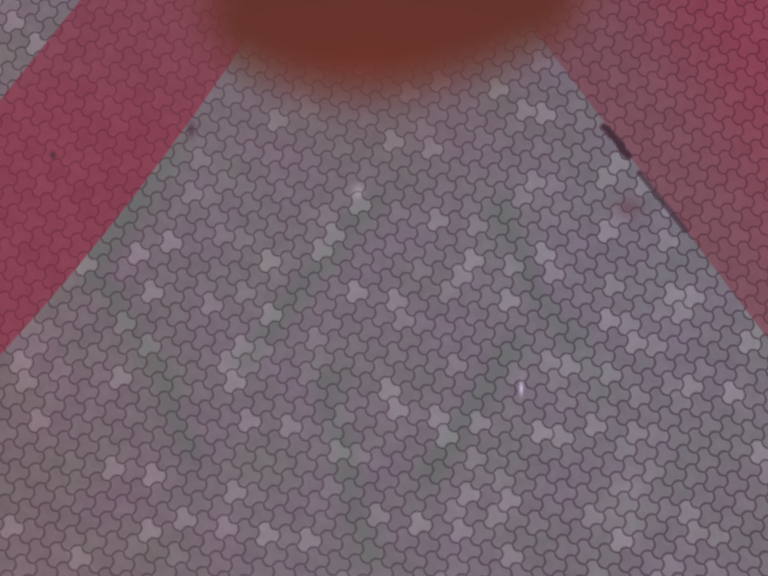
This texture is drawn by a WebGL 2 fragment shader. Its source:

```glsl
#version 300 es
precision highp float;
// Worn three-lobed paving with two red bands and a soft brown blur at the top.
uniform vec2 u_resolution;
out vec4 fragColor;

const vec3 GREY = vec3(0.470, 0.430, 0.465);
const vec3 PINK_GREY = vec3(0.475, 0.405, 0.435);
const vec3 BLUE_GREY = vec3(0.470, 0.445, 0.495);
const vec3 MOSS = vec3(0.395, 0.420, 0.410);
const vec3 RED = vec3(0.535, 0.255, 0.325);
const vec3 DULL_RED = vec3(0.490, 0.315, 0.365);
const vec3 BROWN = vec3(0.405, 0.205, 0.175);
const vec3 DIRT = vec3(0.270, 0.180, 0.235);

float hash(vec2 p) {
  p = fract(p * vec2(0.1031, 0.1137));
  p += dot(p, p.yx + 33.33);
  return fract((p.x + p.y) * p.x * 47.0);
}

// Layered, rotated sines, roughly -1 to 1.
float waves(vec2 p) {
  float sum = 0.0, gain = 0.5;
  for (int i = 0; i < 5; i++) {
    sum += gain * sin(p.x + 1.3 * sin(p.y)) * cos(p.y + 0.7 * sin(p.x * 0.8));
    p = mat2(1.3, 1.2, -1.2, 1.3) * p + 2.1;
    gain *= 0.65;
  }
  return sum;
}

float segment(vec2 p, vec2 a, vec2 b) {
  vec2 d = b - a;
  return length(p - a - d * clamp(dot(p - a, d) / dot(d, d), 0.0, 1.0));
}

float spot(vec2 p, vec2 centre, vec2 radius) {
  vec2 d = (p - centre) / radius;
  return exp(-dot(d, d));
}

// Hexagon whose sides bulge out and in by turns.
float lobedHex(vec2 p) {
  float d = -1.0;
  for (int i = 0; i < 6; i++) {
    float a = float(i) * 1.0472;
    vec2 n = vec2(cos(a), sin(a));
    float t = clamp(dot(p, vec2(-n.y, n.x)) / 0.577, -0.5, 0.5);
    float side = (i % 2 == 0) ? 1.0 : -1.0;
    d = max(d, dot(p, n) - 0.5 - side * 0.13 * cos(3.14159 * t));
  }
  return d;
}

// Returns the signed seam distance and the identity of the nearest paver.
vec3 paver(vec2 p) {
  vec3 best = vec3(9.0, 0.0, 0.0);
  float row = floor(p.y / 0.866 + 0.5);
  for (int j = -1; j <= 1; j++) {
    float r = row + float(j);
    float shift = 0.5 * mod(r, 2.0);
    float column = floor(p.x - shift + 0.5);
    for (int i = -1; i <= 1; i++) {
      float c = column + float(i);
      float d = lobedHex(p - vec2(c + shift, r * 0.866));
      if (d < best.x) best = vec3(d, c, r);
    }
  }
  return best;
}

void main() {
  vec2 p = gl_FragCoord.xy / u_resolution.y;
  float pixel = 1.0 / u_resolution.y;

  // Paver lattice, slightly tilted and finer toward the top.
  float scale = 27.0;
  vec2 q = p + vec2((p.x - 0.667) * p.y * 0.12, 0.05 * p.y * p.y);
  q += 0.0025 * vec2(sin(p.y * 23.0), sin(p.x * 19.0));
  vec3 tile = paver(mat2(0.985, 0.17, -0.17, 0.985) * q * scale + 60.0);
  float tone = hash(tile.yz + 7.0);
  float width = 0.035 + pixel * scale * 0.7;
  float seam = 1.0 - smoothstep(0.01, width + 0.05, abs(tile.x));

  // Grey paving: broad tint, blotches and moss tracks.
  float blotch = waves(p * 17.0);
  float grain = waves(p * 75.0 + 4.0);
  vec3 paving = mix(PINK_GREY, GREY, smoothstep(0.0, 0.65, p.x + 0.35 * p.y));
  paving = mix(paving, BLUE_GREY, 0.75 * spot(p, vec2(1.13, 0.55), vec2(0.4, 0.5)));
  paving += vec3(0.012, -0.010, 0.014) * blotch + 0.018 * grain;
  const vec4 TRACKS[6] = vec4[6](
    vec4(0.65, 0.66, 0.43, 0.38), vec4(0.15, 0.58, 0.34, 0.22),
    vec4(0.57, 0.34, 0.64, 0.03), vec4(0.86, 0.63, 0.99, 0.41),
    vec4(0.89, 0.40, 0.74, 0.17), vec4(0.28, 0.72, 0.16, 0.52));
  float moss = 0.0;
  for (int i = 0; i < 6; i++) {
    float d = segment(p + 0.012 * blotch, TRACKS[i].xy, TRACKS[i].zw);
    moss = max(moss, exp(-d * d * 1800.0));
  }
  paving = mix(paving, MOSS, moss * (0.5 + 0.25 * grain));
  paving += 0.065 * smoothstep(0.78, 1.0, tone) + 0.025 * (tone - 0.5);
  paving += 0.05 * spot(p, vec2(1.09, 0.13), vec2(0.05, 0.06));

  // Red bands, bounded by straight and gently bent edges.
  float inner = p.y - (0.384 + 1.08 * p.x + 0.47 * p.x * p.x);
  float outer = 0.826 + 1.25 * p.x - p.y;
  float rightEdge = p.y - 0.878 + 1.325 * (p.x - 0.981);
  float soft = 0.003 + pixel;
  float left = smoothstep(-soft, soft, inner) * smoothstep(-soft, soft, outer) * step(p.x, 0.6);
  float right = smoothstep(-soft, soft, rightEdge) * step(0.7, p.x);
  vec3 rightRed = mix(DULL_RED, RED, smoothstep(0.08, 0.55, rightEdge + 0.25 * (p.x - 1.1)));
  vec3 leftRed = mix(RED, DULL_RED, 0.35 * smoothstep(0.75, 1.0, p.y));
  vec3 color = mix(paving, leftRed + 0.012 * grain + 0.02 * (tone - 0.5), left);
  color = mix(color, rightRed + 0.012 * grain + 0.02 * (tone - 0.5), right);
  float seamDepth = mix(0.19, 0.12, max(left, right)) + 0.05 * smoothstep(0.5, 1.2, p.x);
  color *= 1.0 - seam * seamDepth * vec3(0.9, 1.1, 0.95);

  // Dirt along the edges, a brown stain and small flecks.
  float dirt = 1.0 - smoothstep(0.002, 0.011, segment(p + 0.003 * grain, vec2(1.05, 0.78), vec2(1.09, 0.73)));
  dirt = max(dirt, 0.7 - 0.7 * smoothstep(0.001, 0.008, segment(p, vec2(1.11, 0.70), vec2(1.19, 0.60))));
  dirt = max(dirt, 0.6 * spot(p, vec2(0.332, 0.775), vec2(0.008, 0.014)));
  dirt = max(dirt, 0.8 * spot(p, vec2(0.092, 0.731), vec2(0.005, 0.006)));
  color = mix(color, DIRT, dirt);
  color = mix(color, DULL_RED * 0.85, 0.5 * spot(p, vec2(1.09, 0.64), vec2(0.025, 0.02)));
  color += 0.13 * spot(p, vec2(0.622, 0.67), vec2(0.011, 0.012));
  color += vec3(0.3, 0.28, 0.35) * spot(p, vec2(0.905, 0.326), vec2(0.004, 0.012));

  // Out-of-focus brown shape with a wider, faint halo.
  float bottom = 0.845 + 0.9 * pow(abs(p.x - 0.66), 2.0) + 0.01 * sin(p.x * 9.0);
  float sides = smoothstep(0.29, 0.43, p.x) * (1.0 - smoothstep(0.94, 1.09, p.x));
  float blur = sides * smoothstep(bottom - 0.065, bottom + 0.07, p.y);
  float halo = 0.35 * spot(p, vec2(0.67, 0.86), vec2(0.28, 0.14));
  color = mix(color, vec3(0.44, 0.31, 0.32), halo);
  vec3 brown = BROWN + vec3(0.025, 0.0, -0.01) * spot(p, vec2(0.64, 0.87), vec2(0.2, 0.07));
  color = mix(color, brown, blur);
  fragColor = vec4(color, 1.0);
}
```
